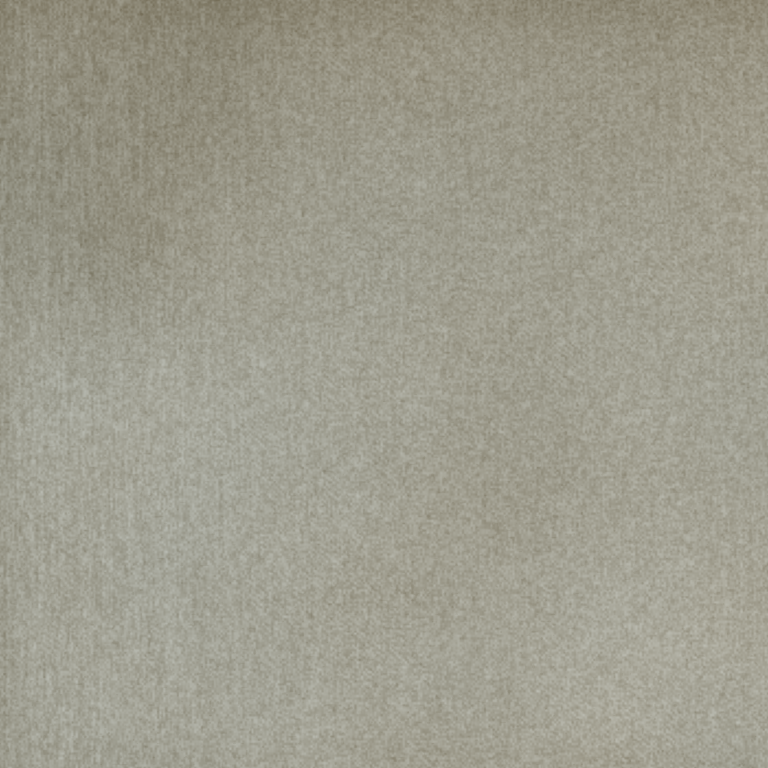
Write a Shadertoy shader that draws this texture.

```glsl
// Worn grey-beige cloth: a soft light falloff with warm cloudy stains,
// covered by fine grain, broken vertical threads and a faint diagonal twill.
// All layers are value noise at different stretches, mapped to one colour ramp.

// Integer hash of a lattice point, 0 to 1
float hash(ivec2 cell) {
    uvec2 q = uvec2(cell + 32768) * uvec2(1597334673u, 3812015801u);
    uint n = (q.x ^ q.y) * 1597334673u;
    n ^= n >> 15;
    n *= 2246822519u;
    n ^= n >> 13;
    return float(n & 65535u) / 65535.0;
}

// Smooth value noise, centred on zero
float noise(vec2 p) {
    ivec2 cell = ivec2(floor(p));
    vec2 f = fract(p);
    f = f * f * (3.0 - 2.0 * f);
    float low = mix(hash(cell), hash(cell + ivec2(1, 0)), f.x);
    float high = mix(hash(cell + ivec2(0, 1)), hash(cell + ivec2(1, 1)), f.x);
    return mix(low, high, f.y) - 0.5;
}

float clouds(vec2 p) {
    float sum = 0.0, weight = 1.0;
    for (int octave = 0; octave < 4; octave++) {
        sum += weight * noise(p);
        p = mat2(1.6, 1.2, -1.2, 1.6) * p + 7.3;
        weight *= 0.5;
    }
    return sum;
}

// Soft round patch: 1 at the centre, fading outwards
float patchAt(vec2 p, vec2 centre, vec2 radius) {
    vec2 d = (p - centre) / radius;
    return exp(-dot(d, d));
}

// Large-scale light and stains, 0 dark to 1 light
float shading(vec2 uv) {
    float light = 0.90 - 0.42 * smoothstep(0.45, 1.0, uv.y);
    light -= 0.36 * smoothstep(0.91, 1.02, uv.y);
    light -= 0.18 * smoothstep(0.05, 0.0, uv.x);
    light -= 0.10 * smoothstep(0.06, 0.0, uv.y);

    // Dark stains at the upper left, paler fold below them
    light -= 0.28 * patchAt(uv, vec2(0.25, 0.90), vec2(0.13, 0.17));
    light -= 0.30 * patchAt(uv, vec2(0.14, 0.68), vec2(0.10, 0.12));
    light -= 0.14 * patchAt(uv, vec2(0.03, 0.85), vec2(0.12, 0.20));
    light += 0.08 * patchAt(uv, vec2(0.20, 0.48), vec2(0.22, 0.09));

    // Faint stains to the right and a pale lower corner
    light -= 0.18 * patchAt(uv, vec2(0.69, 0.42), vec2(0.12, 0.16));
    light -= 0.14 * patchAt(uv, vec2(0.53, 0.22), vec2(0.09, 0.06));
    light += 0.12 * patchAt(uv, vec2(0.88, 0.14), vec2(0.12, 0.10));
    return light + 0.15 * clouds(uv * 5.0 + 3.0);
}

// Fine surface structure, centred on zero
float weave(vec2 uv) {
    float leftSide = 1.0 - smoothstep(0.05, 0.55, uv.x);
    float grain = 0.64 * noise(uv * vec2(350.0, 320.0)) + 0.28 * noise(uv * 170.0 + 19.0);

    // Long and short vertical threads, strongest at the left
    float threads = 0.24 * noise(uv * vec2(290.0, 9.0)) + 0.34 * noise(uv * vec2(310.0, 70.0) + 41.0);
    threads *= mix(0.55, 1.1, leftSide);

    // Short horizontal wefts, strongest at the right
    float wefts = 0.24 * noise(uv * vec2(100.0, 290.0) + 83.0) * (1.0 - 0.6 * leftSide);

    // Diagonal twill that shows through in places
    float twill = sin(6.2832 * 120.0 * (uv.x * 0.8 + uv.y));
    twill *= 0.07 * smoothstep(-0.2, 0.35, noise(uv * 14.0 + 5.0));

    // Sparse dark flecks
    float flecks = 0.25 * smoothstep(0.27, 0.45, noise(uv * vec2(190.0, 220.0) + 61.0));
    return grain + threads + wefts + twill - flecks + 0.02;
}

void mainImage(out vec4 fragColor, in vec2 fragCoord) {
    vec2 uv = fragCoord / iResolution.xy;
    float tone = shading(uv) + weave(uv);

    // Warm olive shadows to cool pale grey
    vec3 colour = mix(vec3(0.532, 0.515, 0.445), vec3(0.653, 0.65, 0.60), tone);

    // Slight brown tint in cloudy areas, along the top and towards the right
    float warmth = 0.6 * clouds(uv * 4.0 + 29.0) + 0.5 * (uv.x - 0.5);
    warmth += 0.5 * smoothstep(0.75, 1.0, uv.y);
    colour += 0.012 * warmth * vec3(1.0, 0.0, -0.8);
    fragColor = vec4(colour, 1.0);
}
```
